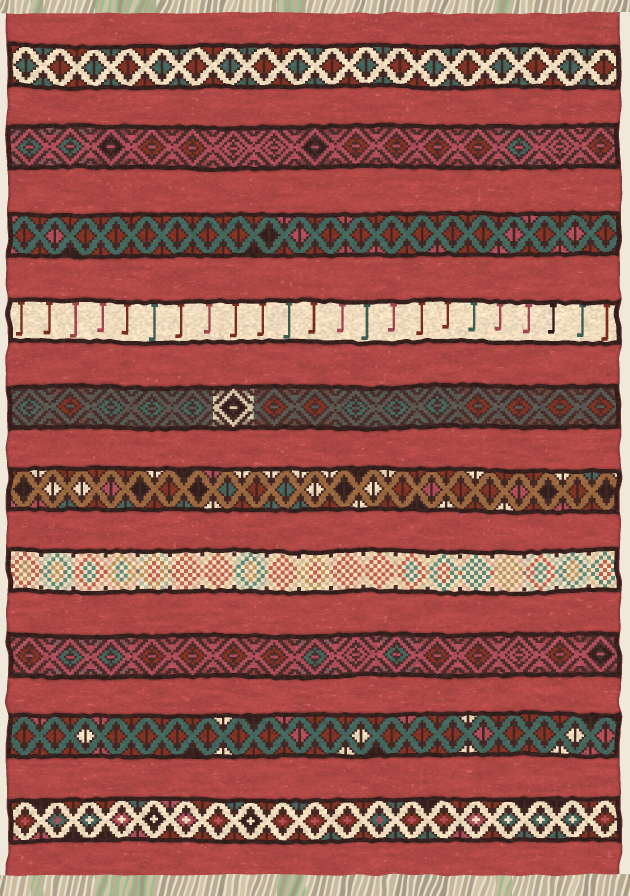
This pattern is drawn by a Shadertoy shader. Its source:

```glsl
// A red flat-woven rug with ten brocaded bands and a fringe at each end.
// Each band repeats one stitched motif (lattice, hooked diamond, ticks or checks);
// hashed dyes and noise vary the repeats, and 3x3 samples smooth every edge.

const vec3 CREAM = vec3(.95, .87, .75), TEAL = vec3(.27, .41, .37), RUST = vec3(.53, .20, .14);
const vec3 ROSE = vec3(.70, .31, .36), TAN = vec3(.61, .41, .25), DARK = vec3(.20, .12, .11);

float hash(vec2 p) {
    vec3 q = fract(p.xyx * .1031);
    q += dot(q, q.yzx + 33.33);
    return fract((q.x + q.y) * q.z);
}

float noise(vec2 p) {
    vec2 i = floor(p), f = fract(p);
    f *= f * (3. - 2. * f);
    return mix(mix(hash(i), hash(i + vec2(1, 0)), f.x),
               mix(hash(i + vec2(0, 1)), hash(i + vec2(1, 1)), f.x), f.y);
}

vec3 dye(float h) {
    return h < .4 ? RUST : h < .7 ? TEAL : h < .9 ? ROSE : DARK;
}

// Stepped lattice with split leaves in its diamonds and half diamonds
vec3 lattice(vec2 q, float cell, int band) {
    float d = abs(q.x) + abs(q.y), e = min(d, 2. - d);
    vec3 line = band == 5 ? TAN : band == 2 || band == 8 ? TEAL : CREAM;
    if (e > .76) return line;
    if (e > .59) return DARK * 1.35;
    bool inner = d < 1.;
    float side = inner ? abs(q.x) : 1. - abs(q.x);
    vec2 id = inner ? vec2(cell, 0) : vec2(cell + step(0., q.x), sign(q.y) * 3.);
    float h = hash(id + 17. * float(band) + 40.);
    vec3 leaf = dye(h);
    if (band == 0) leaf = mod(id.x + step(.5, abs(id.y)), 2.) < .5 ? TEAL : RUST;
    if ((band == 2 || band == 8) && h > .4 && h < .7) leaf = RUST;
    if ((band == 5 || band == 8) && fract(h * 13.) > .78) leaf = CREAM;
    if (band == 9 && inner && e < .25) return h > .5 ? CREAM : ROSE;
    return side < .08 ? DARK * 1.3 : leaf;
}

// Concentric diamonds with hooked corners
vec3 hooks(vec2 q, float cell, int band) {
    float d = abs(q.x) + abs(q.y), e = 2. - d;
    float h = hash(vec2(cell, float(band) + 60.));
    vec3 line = band == 4 ? vec3(.36, .35, .32) : ROSE;
    vec3 core = dye(h * .95);
    if (band == 4 && h > .78) line = CREAM * .9;
    vec3 ground = vec3(.29, .18, .17);
    if (d < .14) return line;
    if (d < .32) return ground;
    if (d < .55) return core;
    if (d < .72) return ground;
    if (d < 1.02) return line;
    bool hook = (e > .42 && e < .74 && abs(q.y) < .88) || e < .2;
    return hook ? mix(line, core, .35 * step(.6, abs(q.y))) : ground;
}

// Upright ticks, each ending in a small foot
vec3 ticks(vec2 q, float cell) {
    float h = hash(vec2(cell, 91)), x = q.x - .25 * (h - .5);
    float foot = .35 + .55 * fract(h * 7.);
    bool stem = abs(x) < .09 && q.y < foot;
    bool toe = x < .05 && x > -.42 && abs(q.y - foot) < .1;
    bool cap = abs(x) < .25 && q.y < -.85;
    return stem || toe || cap ? dye(fract(h * 5.)) * .9 : CREAM;
}

// Diamonds of alternate coloured checks
vec3 checks(vec2 q, float cell) {
    vec2 k = floor(q * vec2(4, 4.5) + .5);
    float d = abs(k.x) / 4. + abs(k.y) / 4.5;
    if (mod(k.x + k.y, 2.) > .5) return CREAM;
    if (abs(k.x) > 3.5 && abs(k.y) > 3.5) return DARK * 1.4;
    float h = hash(vec2(cell, 33. + floor(d * 2.)));
    vec3 thread = h < .35 ? vec3(.76, .38, .30) : h < .7 ? vec3(.37, .54, .47) : vec3(.75, .58, .37);
    return d < 1.25 ? thread : mix(CREAM, thread, .45);
}

// Loose warp ends on a pale floor
vec3 fringe(vec2 p) {
    float x = p.x + .5 * noise(p * vec2(.7, .5)) + .25 * p.y;
    float strand = abs(fract(x / .75) - .5);
    vec3 ground = mix(vec3(.90, .88, .82), vec3(.58, .75, .57), step(.8, noise(vec2(p.x * .25, 8))));
    return mix(vec3(.76, .70, .59) * (.85 + .25 * hash(vec2(floor(x / .75), 4))), ground, smoothstep(.26, .4, strand));
}

// p runs down from the top, in hundredths of the canvas height
vec3 rug(vec2 p, float width) {
    float fray = .4 * noise(vec2(p.y * .6, 3));
    float left = .55 + fray, right = width - 1.25 + fray;
    float hem = .3 * noise(vec2(p.x * .5, 7));
    if (p.y < 1.3 + hem || p.y > 97.5 + hem) return fringe(p);
    if (p.x < left || p.x > right) return vec3(.94, .91, .86);

    // Plain weave with streaked dye and worn flecks
    float streak = noise(p * vec2(.5, 2.2)), grain = noise(p * vec2(3.5, 7));
    vec3 col = vec3(.68, .28, .27) * (.90 + .11 * streak + .11 * grain);
    col += .10 * smoothstep(.83, 1., noise(p * vec2(2, 5) + 50.));
    col *= 1. - .22 * smoothstep(.45, 0., min(p.x - left, right - p.x));

    // Nearest band, its repeats and its slightly wavy centre line
    float centre[10] = float[10](7.4, 16.4, 26.2, 35.9, 45.4, 54.7, 63.8, 73.2, 82., 91.5);
    float repeats[10] = float[10](18., 15., 20., 23., 15., 21., 19., 15., 20., 19.);
    int band = int(clamp(floor((p.y - 7.4) / 9.34 + .5), 0., 9.));
    float y = p.y - centre[band] - .4 * (noise(vec2(p.x * .12, band * 9)) - .5);
    float edge = .22 * noise(vec2(p.x * 1.3, float(band) + step(0., y) * 20.));
    float inside = min(2.4 + edge - abs(y), min(p.x - left - .1, right - .1 - p.x));
    if (inside < 0.) return col * mix(.82, 1., smoothstep(0., -.3, inside));
    if (inside < .48) return DARK * (.8 + .5 * grain);

    float t = (p.x - 1.) / (width - 2.) * repeats[band], cell = floor(t);
    vec2 q = vec2(fract(t) * 2. - 1., y / 2.05);
    vec2 steps = vec2(band % 3 == 1 ? 8 : 6, 7);
    vec2 stitch = floor(q * steps + .5) / steps;
    if (band == 3) col = ticks(q, cell);
    else if (band == 6) col = checks(q, cell);
    else if (band % 3 == 1) col = hooks(stitch, cell, band);
    else col = lattice(stitch, cell, band);
    return col * (.88 + .14 * grain + .08 * hash(floor(p * 3.4)));
}

void mainImage(out vec4 fragColor, in vec2 fragCoord) {
    vec3 sum = vec3(0);
    for (int k = 0; k < 9; k++) {
        vec2 s = fragCoord + (vec2(k % 3, k / 3) - 1.) / 3.;
        sum += rug(vec2(s.x, iResolution.y - s.y) * 100. / iResolution.y, 100. * iResolution.x / iResolution.y);
    }
    fragColor = vec4(sum / 9., 1);
}
```
